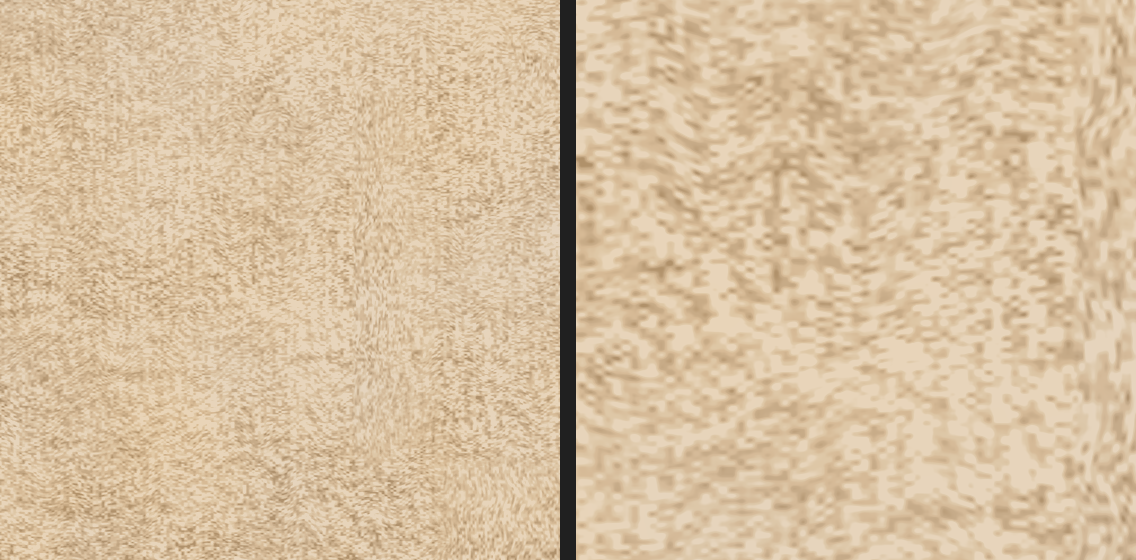
Left: the whole. Right: its middle third, enlarged.
A three.js fragment shader for this texture:

```glsl
// Weathered sandstone plaster: broad cloudy tones broken into fine level flecks,
// with a seam on the right where worn patches carry an upright, paler grain.
// Cloud and grain noise add up to one tone, which is mapped to a sand ramp.
varying vec2 vUv;

float hash(vec2 p) {
  return fract(sin(dot(p, vec2(127.1, 311.7))) * 43758.5453);
}

float noise(vec2 p) {
  vec2 i = floor(p);
  vec2 f = fract(p);
  f = f * f * (3.0 - 2.0 * f);
  return mix(mix(hash(i), hash(i + vec2(1.0, 0.0)), f.x),
             mix(hash(i + vec2(0.0, 1.0)), hash(i + vec2(1.0, 1.0)), f.x), f.y);
}

float fbm(vec2 p) {
  float sum = 0.0;
  float amp = 0.5;
  for (int i = 0; i < 5; i++) {
    sum += amp * noise(p);
    p = mat2(1.6, 1.2, -1.2, 1.6) * p + 7.3;
    amp *= 0.55;
  }
  return sum / 1.055;
}

// Two sizes of fleck, the larger one turned to hide the lattice
float grain(vec2 p) {
  vec2 turned = mat2(0.52, 0.13, -0.13, 0.52) * p + 41.0;
  return (0.72 * noise(p) + 0.28 * noise(turned) - 0.5) / 0.165;
}

// Soft-edged rectangle from lo to hi
float patchMask(vec2 p, vec2 lo, vec2 hi, vec2 feather) {
  vec2 m = smoothstep(lo - feather, lo + feather, p)
         * (1.0 - smoothstep(hi - feather, hi + feather, p));
  return m.x * m.y;
}

float blob(vec2 p, vec2 center, vec2 size) {
  vec2 d = (p - center) / size;
  return exp(-dot(d, d));
}

vec3 sandRamp(float t) {
  vec3 umber = vec3(0.69, 0.57, 0.42);
  vec3 brown = vec3(0.78, 0.67, 0.53);
  vec3 ochre = vec3(0.84, 0.73, 0.59);
  vec3 sand = vec3(0.87, 0.78, 0.65);
  vec3 cream = vec3(0.908, 0.832, 0.728);
  vec3 c = mix(umber, brown, smoothstep(-2.9, -1.6, t));
  c = mix(c, ochre, smoothstep(-1.6, -0.7, t));
  c = mix(c, sand, smoothstep(-0.7, 0.2, t));
  return mix(c, cream, smoothstep(0.2, 1.15, t));
}

void main() {
  vec2 uv = vUv;

  // Broad clouds and smaller ragged flakes
  float cloud = (fbm(uv * vec2(3.2, 4.6) + 3.7) - 0.5) / 0.13;
  float flake = (fbm(uv * vec2(24.0, 36.0) + 19.0) - 0.5) / 0.13;
  cloud += 1.3 * blob(uv, vec2(0.2, 0.7), vec2(0.24, 0.1));
  cloud += 0.8 * blob(uv, vec2(0.08, 0.4), vec2(0.16, 0.2));
  cloud -= 1.0 * blob(uv, vec2(0.88, 0.58), vec2(0.2, 0.18));
  cloud -= 1.0 * blob(uv, vec2(0.5, 0.68), vec2(0.18, 0.2));

  // Worn patches: crisp along the seam, ragged elsewhere
  vec2 ragged = uv + 0.16 * (vec2(fbm(uv * 9.0), fbm(uv * 9.0 + 31.0)) - 0.5);
  float seam = smoothstep(0.627, 0.635, uv.x);
  float worn = seam * patchMask(ragged, vec2(0.5, 0.2), vec2(0.73, 0.83), vec2(0.06, 0.03));
  worn = max(worn, patchMask(ragged, vec2(0.79, -0.2), vec2(1.2, 0.17), vec2(0.04)));
  worn = max(worn, patchMask(ragged, vec2(0.87, 0.83), vec2(1.2, 0.92), vec2(0.03)));

  // Level flecks tilt slightly; worn flecks stand upright and lean in waves
  float bend = 0.016 * noise(uv * vec2(24.0, 14.0));
  float lean = 0.014 * noise(uv * vec2(14.0, 26.0) + 5.0);
  float level = grain((uv + vec2(0.0, bend)) * vec2(190.0, 290.0));
  float upright = grain((uv + vec2(lean, 0.0)) * vec2(270.0, 165.0) + 83.0);
  float strength = mix(0.75, 1.2, noise(uv * vec2(6.0, 8.0) + 11.0));

  float smoothTone = 0.27 * cloud + 0.28 * flake + 0.06;
  float tone = smoothTone + strength * level;
  float wornTone = 0.6 * smoothTone - 0.15 + 0.95 * strength * upright;
  tone = mix(tone, wornTone, worn);

  // Slight drift between warm and greyish sand
  vec3 color = sandRamp(tone);
  float warmth = fbm(uv * 4.0 + 57.0) - 0.5 - 0.12 * seam;
  color += warmth * vec3(0.03, 0.0, -0.05);
  gl_FragColor = vec4(color, 1.0);
}
```
